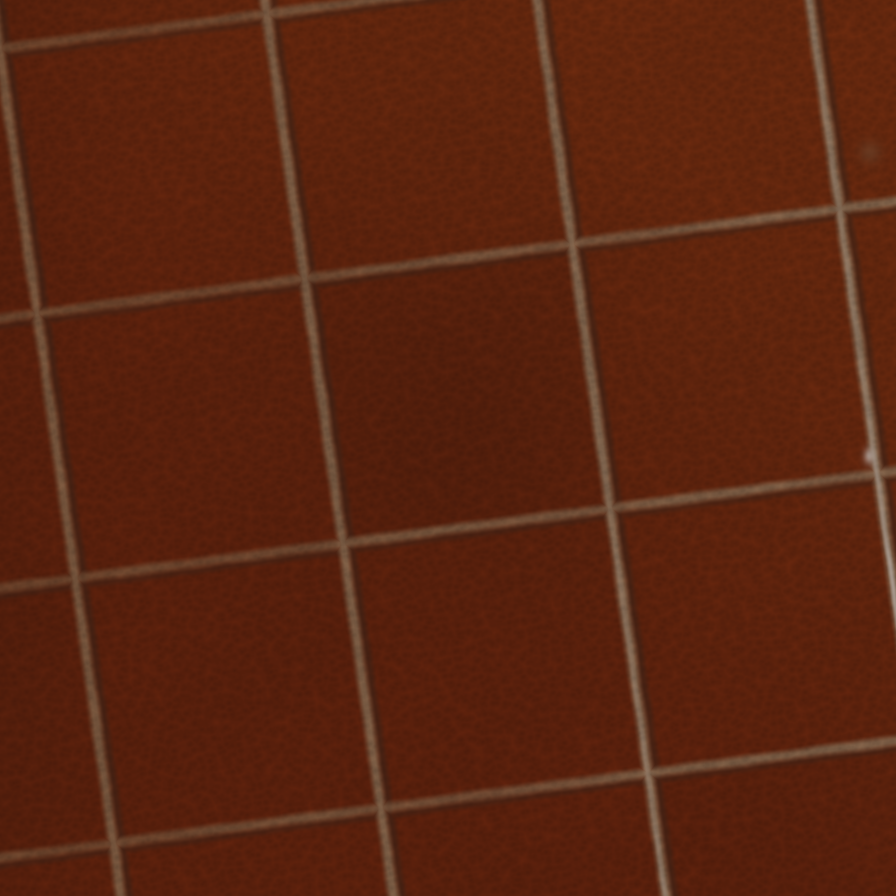
A three.js fragment shader for this texture:

```glsl
// Slightly tilted terracotta floor tiles, about three and a third each way, with pale grout.
// A skewed lattice gives tile cells; distances to its lines draw soft grout and shadow,
// while cellular noise and layered sines add clay grain, uneven fading and wear.
varying vec2 vUv;

// Lattice: one crossing point and the two tile edges, in canvas units
const vec2 CROSSING = vec2(0.340, 0.689);
const vec2 EDGE_ACROSS = vec2(0.2985, 0.0390);
const vec2 EDGE_UP = vec2(-0.0425, 0.2955);
const float TILE_SIZE = 0.2985;
const float GROUT_HALF = 0.0056;
const float EDGE_SOFT = 0.0046;

const vec3 CLAY = vec3(0.345, 0.122, 0.046);
const vec3 CLAY_WARM = vec3(0.385, 0.150, 0.052);
const vec3 CLAY_DARK = vec3(0.300, 0.108, 0.042);
const vec3 GROUT_TAN = vec3(0.425, 0.285, 0.190);
const vec3 GROUT_GREY = vec3(0.510, 0.410, 0.320);
const vec3 SHADOW = vec3(0.215, 0.130, 0.090);
const vec3 SHEEN = vec3(0.700, 0.650, 0.620);

float hash(vec2 p) {
  vec3 q = fract(vec3(p.xyx) * 0.1031);
  q += dot(q, q.yzx + 33.33);
  return fract((q.x + q.y) * q.z);
}

// Distance to the nearest scattered point
float cellular(vec2 p) {
  vec2 cell = floor(p);
  float nearest = 2.0;
  for (int j = -1; j <= 1; j++) {
    for (int i = -1; i <= 1; i++) {
      vec2 c = cell + vec2(float(i), float(j));
      vec2 site = c + vec2(hash(c + 71.0), hash(c + 137.0));
      nearest = min(nearest, distance(p, site));
    }
  }
  return nearest;
}

float waves(vec2 p) {
  return (sin(p.x + 1.7 * sin(p.y * 0.8)) + 0.6 * sin(p.y * 1.9 - p.x * 0.7)
    + 0.4 * sin(p.x * 3.1 + p.y * 2.3)) * 0.5;
}

vec2 toLattice(vec2 p) {
  vec2 d = p - CROSSING;
  float area = EDGE_ACROSS.x * EDGE_UP.y - EDGE_ACROSS.y * EDGE_UP.x;
  return vec2(d.x * EDGE_UP.y - d.y * EDGE_UP.x,
              d.y * EDGE_ACROSS.x - d.x * EDGE_ACROSS.y) / area;
}

// Signed canvas distance to the nearest whole lattice line
vec2 lineOffset(vec2 cell) {
  return (fract(cell + 0.5) - 0.5) * TILE_SIZE;
}

float band(float d, float halfWidth, float soft) {
  return 1.0 - smoothstep(halfWidth - soft, halfWidth + soft, abs(d));
}

float blob(vec2 p, vec2 centre, vec2 radius) {
  vec2 d = (p - centre) / radius;
  return exp(-dot(d, d));
}

vec3 clayColor(vec2 p, vec2 tile, float grain) {
  float warmth = smoothstep(0.50, 1.55, p.x * 0.7 + p.y);
  vec3 color = mix(CLAY, CLAY_WARM, warmth);
  float worn = blob(p, vec2(0.50, 0.54), vec2(0.20)) + 0.25 * blob(tile, vec2(0.0, -1.0), vec2(0.6));
  float leftDim = 1.0 - smoothstep(-0.05, 0.18, p.x);
  color = mix(color, CLAY_DARK, clamp(0.45 * worn + 0.5 * leftDim, 0.0, 1.0));
  color *= 0.985 + 0.03 * hash(tile + 19.0);
  return color * (1.0 + 0.22 * grain + 0.015 * waves(p * 19.0));
}

vec3 groutColor(vec2 p, float upright, float grain) {
  float grey = clamp(0.7 * p.x + 0.3 * upright - 0.05, 0.0, 1.0);
  vec3 color = mix(GROUT_TAN, GROUT_GREY, grey);
  return color * (0.99 + 0.22 * grain + 0.04 * waves(p * 47.0));
}

void main() {
  vec2 p = vUv;

  // Smeared clay grain, leaning along one diagonal
  vec2 lean = vec2(p.x + 0.4 * p.y, p.y - 0.3 * p.x);
  float grain = 0.65 * (cellular(lean * vec2(75.0, 110.0)) - 0.45)
    + 0.35 * (cellular(p * 150.0 + 9.0) - 0.45);

  // Tile cells and nearly straight grout lines
  vec2 cell = toLattice(p);
  vec2 wobble = 0.0005 * vec2(waves(p.yx * 80.0), waves(p * 75.0 + 4.0));
  vec2 offset = lineOffset(cell) + wobble;
  float width = GROUT_HALF + 0.0005 * waves(p * 38.0 + 2.0);
  float upright = band(offset.x, width, EDGE_SOFT);
  float level = band(offset.y, width * 0.92, EDGE_SOFT);

  // Level joints fade toward the left and in patches
  level *= clamp(0.80 + 0.20 * p.x + 0.12 * waves(p * 16.0 + 1.0), 0.0, 1.0);

  // Clay, then recessed shade to the right of and below the grout
  vec3 color = clayColor(p, floor(cell), grain);
  float shade = max(band(offset.x - 0.0095, 0.004, 0.004),
                    0.8 * band(offset.y + 0.0088, 0.0035, 0.0035));
  color = mix(color, SHADOW, 0.55 * shade);
  color = mix(color, groutColor(p, upright, grain), max(upright, level));

  // Wet gleam along the right joints, a glint and a faint scuff
  float lower = 1.0 - smoothstep(0.30, 0.60, p.y);
  float gleam = smoothstep(0.55, 1.0, p.x) * (0.25 + 0.75 * lower);
  float thread = band(offset.x + 0.001, 0.0025, 0.0025);
  color = mix(color, SHEEN, thread * gleam * (0.7 + 0.2 * waves(p * 60.0)));
  color = mix(color, SHEEN, 0.8 * blob(p, vec2(0.970, 0.491), vec2(0.006, 0.009)));
  color = mix(color, GROUT_TAN, 0.5 * blob(p, vec2(0.971, 0.830), vec2(0.012)));

  gl_FragColor = vec4(color, 1.0);
}
```
